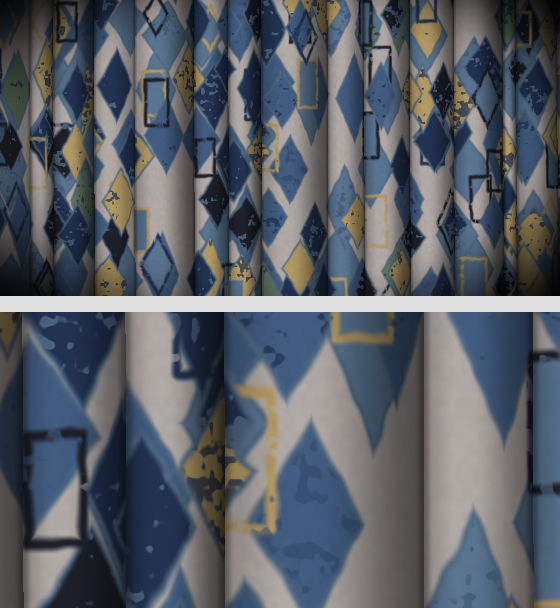
Top: the whole. Bottom: its middle third, enlarged.
Reproduce this texture procedurally as a Shadertoy shader.

```glsl
// Printed curtain: layers of scattered diamonds and rectangular frames in worn
// ink on cream cloth. The cloth is then squeezed into irregular vertical folds,
// shaded fold by fold and darkened towards the corners.

#define CREAM  vec3(0.67, 0.64, 0.63)
#define NAVY   vec3(0.13, 0.19, 0.31)
#define BLUE   vec3(0.25, 0.35, 0.49)
#define SKY    vec3(0.34, 0.44, 0.55)
#define YELLOW vec3(0.68, 0.58, 0.38)
#define GREEN  vec3(0.37, 0.45, 0.37)
#define BLACK  vec3(0.11, 0.12, 0.16)
#define CELL   vec2(0.165, 0.225)
#define FOLD_WIDTH 0.145
#define SOFTNESS 0.005
#define WEAR   0.51

float hash(vec2 p) {
    return fract(sin(dot(p, vec2(127.1, 311.7))) * 43758.5453);
}

float noise(vec2 p) {
    vec2 i = floor(p), f = fract(p);
    f = f * f * (3.0 - 2.0 * f);
    return mix(mix(hash(i), hash(i + vec2(1, 0)), f.x),
               mix(hash(i + vec2(0, 1)), hash(i + vec2(1, 1)), f.x), f.y);
}

float diamond(vec2 p, vec2 halfSize) {
    vec2 q = abs(p) / halfSize;
    return (q.x + q.y - 1.0) * halfSize.x * halfSize.y / length(halfSize);
}

float box(vec2 p, vec2 halfSize) {
    vec2 q = abs(p) - halfSize;
    return length(max(q, 0.0)) + min(max(q.x, q.y), 0.0);
}

float cover(float dist) {
    return 1.0 - smoothstep(-SOFTNESS, SOFTNESS, dist);
}

vec3 pickInk(float r) {
    return r < 0.36 ? NAVY : r < 0.52 ? BLUE : r < 0.78 ? YELLOW : r < 0.90 ? GREEN : BLACK;
}

// Centre of the motif in a brick-laid, jittered cell
vec2 motifCentre(vec2 id, vec2 seed) {
    vec2 jitter = vec2(hash(seed + 3.1), hash(seed + 5.7)) - 0.5;
    return (id + 0.5 + 0.6 * jitter + vec2(0.5 * mod(id.y, 2.0), 0.0)) * CELL;
}

// Solid diamonds with a sky blue rim and patchy ink
void stampDiamonds(inout vec3 col, vec2 p, float layer, vec2 halfSize, float density, float grain) {
    vec2 base = floor(p / CELL);
    for (int j = -1; j <= 1; j++)
    for (int i = -1; i <= 1; i++) {
        vec2 id = base + vec2(i, j), seed = id + layer * 17.3;
        if (hash(seed) > density) continue;
        vec2 size = halfSize * (0.8 + 0.4 * vec2(hash(seed + 7.9), hash(seed + 9.2)));
        float d = diamond(p - motifCentre(id, seed), size);
        float r = hash(seed + 11.4);
        vec3 ink = layer < 0.5 ? mix(SKY, BLUE, step(0.65, r)) : pickInk(r);
        vec3 under = r < 0.36 || r > 0.90 ? SKY : NAVY;
        float limit = WEAR + 0.2 * hash(seed + 13.6);
        float worn = smoothstep(limit, limit + 0.09, grain) * (layer < 0.5 ? 0.3 : 0.75);
        col = mix(col, SKY * 0.9, cover(d - 0.006));
        col = mix(col, mix(ink, under, worn), cover(d));
    }
}

// Outlined rectangles and diamonds, some filled with sky blue
void stampFrames(inout vec3 col, vec2 p, float layer, float density, float grain) {
    vec2 base = floor(p / CELL);
    for (int j = -1; j <= 1; j++)
    for (int i = -1; i <= 1; i++) {
        vec2 id = base + vec2(i, j), seed = id + layer * 17.3;
        if (hash(seed) > density) continue;
        vec2 q = p - motifCentre(id, seed);
        float scale = 0.75 + 0.4 * hash(seed + 2.3);
        float d = hash(seed + 4.4) < 0.5 ? box(q, vec2(0.042, 0.075) * scale)
                                         : diamond(q, vec2(0.06, 0.095) * scale);
        float r = hash(seed + 6.8);
        vec3 ink = r < 0.35 ? BLACK : r < 0.7 ? YELLOW : NAVY;
        float worn = smoothstep(WEAR + 0.06, WEAR + 0.16, grain);
        col = mix(col, SKY, cover(d) * step(0.5, hash(seed + 8.5)));
        col = mix(col, ink, cover(abs(d) - 0.006) * (1.0 - 0.6 * worn));
    }
}

vec3 printedCloth(vec2 p) {
    float grain = 0.35 * noise(p * 28.0) + 0.4 * noise(p * 70.0) + 0.25 * noise(p * 130.0);
    p += 0.006 * (vec2(noise(p * 40.0), noise(p * 40.0 + 31.0)) - 0.5);
    vec3 col = CREAM;
    stampDiamonds(col, p, 0.0, vec2(0.084, 0.125), 0.76, grain);
    stampFrames(col, p, 1.0, 0.3, grain);
    stampDiamonds(col, p, 2.0, vec2(0.068, 0.108), 0.66, grain);
    stampDiamonds(col, p, 3.0, vec2(0.060, 0.092), 0.46, grain);
    stampFrames(col, p, 4.0, 0.24, grain);
    return col;
}

float foldEdge(float k) {
    return (k + 0.8 * hash(vec2(k, 4.7))) * FOLD_WIDTH;
}

void mainImage(out vec4 fragColor, in vec2 fragCoord) {
    vec2 uv = fragCoord / iResolution.xy;
    vec2 p = fragCoord / iResolution.y;

    // Find the fold under this point; t runs across it from left to right
    float x = p.x + 0.012 * noise(vec2(p.x * 3.0, p.y * 1.5));
    float k = floor(x / FOLD_WIDTH);
    if (x < foldEdge(k)) k -= 1.0;
    float left = foldEdge(k), width = foldEdge(k + 1.0) - left;
    float t = (x - left) / width;

    // Cloth runs out of sight at the right side of each fold
    float bend = t + 0.3 * t * t * t;
    vec3 col = printedCloth(vec2(left + width * bend + 0.07 * k, p.y) + 3.0);

    // Fold shading, crease line, weave and corner falloff
    float depth = 0.25 + 0.4 * hash(vec2(k, 8.2));
    float light = 1.03 - depth * smoothstep(0.4, 1.0, t) - 0.2 * (1.0 - smoothstep(0.0, 0.3, t));
    light *= 0.68 + 0.32 * smoothstep(0.0, 0.011, min(t, 1.0 - t) * width);
    light *= 0.98 + 0.04 * noise(p * vec2(150.0, 110.0));
    light *= 1.0 - smoothstep(0.78, 1.42, length((uv - 0.5) * vec2(2.0, 1.8)));
    fragColor = vec4(col * light, 1.0);
}
```
